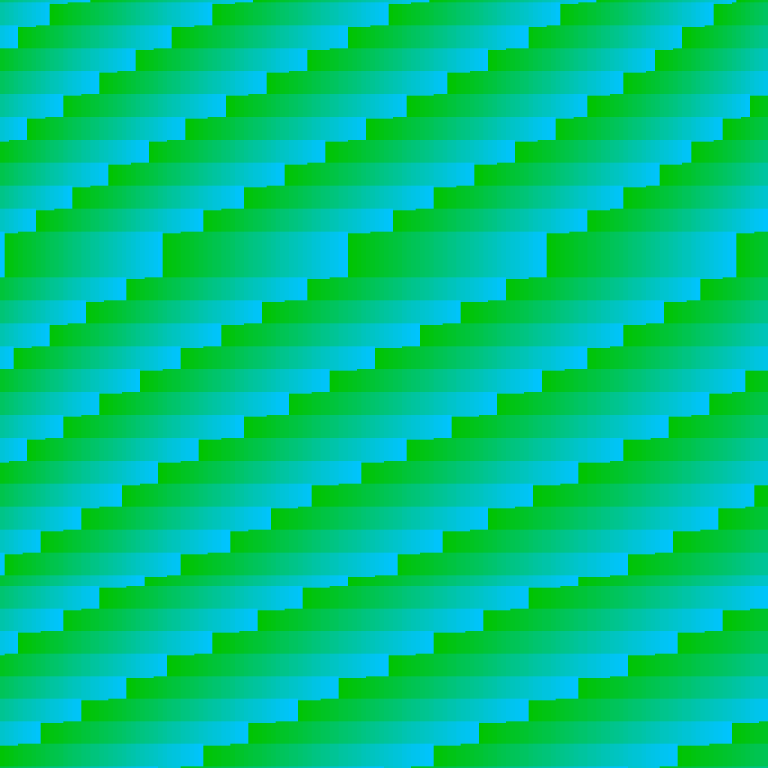
A Shadertoy shader for this pattern:

```glsl
// Stepped rows of green-to-cyan ramps, sheared into slanting, slowly widening bands.
#define COLUMNS 170.0      // vertical slices across the canvas
#define ROWS 33.5          // row density above the seam
#define LOWER_ROWS 34.06   // row density below the seam
#define HINGE 0.6686       // height of the double row
#define SEAM 0.237         // height where the row count restarts
#define JITTER 0.016       // uneven ramp steps, in cycles
#define NOTCH 0.12         // length of the lip after each step, in cycles
#define LIP 0.0022         // drop of that lip
#define GREEN 0.77
#define SAMPLES 3

float hash(float n) {
    return fract(sin(n * 12.9898) * 43758.5453);
}

// Row number counted downwards; truncation doubles the row at the hinge.
float rowIndex(float y) {
    if (y < SEAM) return 25.0 + floor((SEAM - y) * LOWER_ROWS);
    return 10.0 + trunc((HINGE - y) * ROWS);
}

// Cycles of the ramp: a cubic across whose coefficients bend down the rows.
float rampPhase(float x, float y) {
    float s = rowIndex(y) / 16.0 - 1.0;
    vec4 k = vec4(2.475, 3.65, -0.55, 1.1)
           + s * (vec4(3.414, -0.528, -0.3475, -0.735)
           + s * vec4(-0.089, 0.158, 0.4275, -0.165));
    float w = x - 0.5;
    return k.x + w * (k.y + w * (k.z + w * k.w));
}

vec3 rampColor(vec2 uv) {
    float column = floor(uv.x * COLUMNS);
    float x = (column + 0.5) / COLUMNS;
    float wobble = (hash(column) - 0.5) * JITTER;
    float phase = fract(rampPhase(x, uv.y) + wobble);

    // The row above hangs slightly over the start of each ramp.
    if (phase < NOTCH) phase = fract(rampPhase(x, uv.y + LIP) + wobble);
    return vec3(0.0, GREEN, phase);
}

void mainImage(out vec4 fragColor, in vec2 fragCoord) {
    // Average a grid of samples to smooth the hard steps.
    vec3 sum = vec3(0.0);
    for (int j = 0; j < SAMPLES; j++) {
        for (int i = 0; i < SAMPLES; i++) {
            vec2 offset = (vec2(i, j) + 0.5) / float(SAMPLES) - 0.5;
            sum += rampColor((fragCoord + offset) / iResolution.xy);
        }
    }
    fragColor = vec4(sum / float(SAMPLES * SAMPLES), 1.0);
}
```
